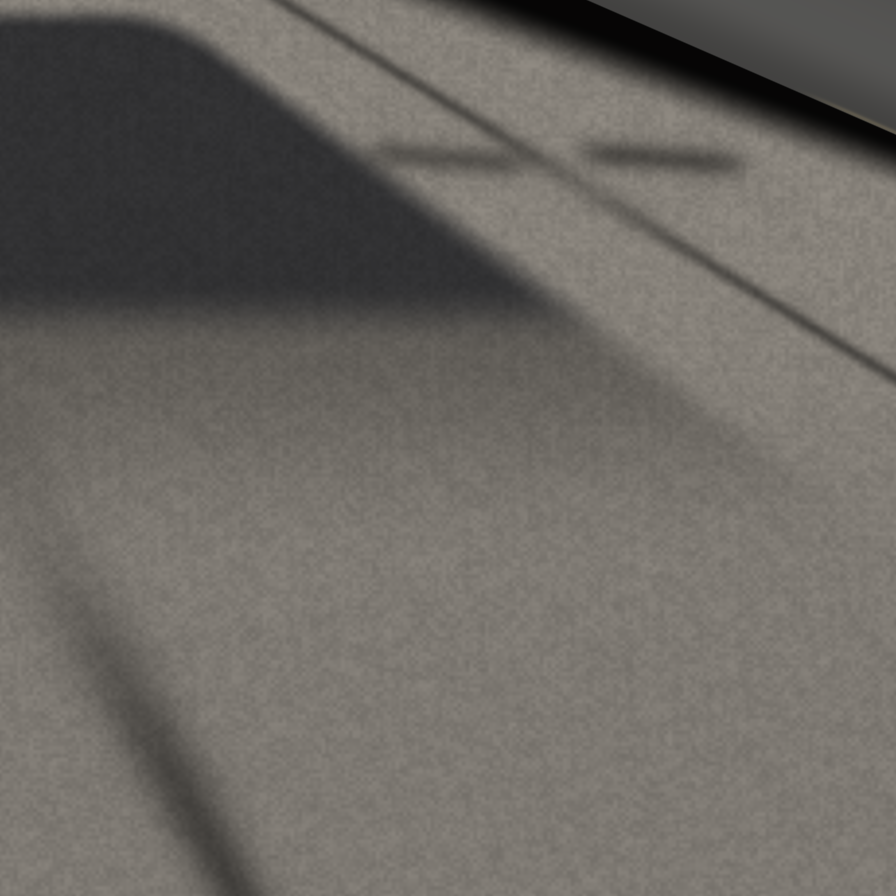
Reproduce this texture procedurally as a WebGL 2 fragment shader.

```glsl
#version 300 es
precision highp float;
// Woven grey carpet in low sunlight, crossed by soft window-frame shadows,
// with the dark underside of a smooth grey body in the upper right corner.
// Shadows are signed line distances with varying blur; value noise adds the pile.

#define LIT_COLOR vec3(0.525, 0.505, 0.475)
#define LOW_COLOR vec3(0.490, 0.472, 0.446)
#define UMBRA_COLOR vec3(0.192, 0.192, 0.198)
#define BLACK_COLOR vec3(0.022, 0.021, 0.020)
#define BODY_COLOR vec3(0.335, 0.332, 0.325)
#define RIM_COLOR vec3(0.42, 0.39, 0.32)
#define GRAIN_SCALE 230.0
#define GRAIN_AMOUNT 0.11
#define STRUT_DEPTH 0.46
#define SEAM_DEPTH 0.42
#define BAR_DEPTH 0.42

uniform vec2 u_resolution;
out vec4 fragColor;

float hash(vec2 p) {
  return fract(sin(dot(p, vec2(127.1, 311.7))) * 43758.5453);
}

float valueNoise(vec2 p) {
  vec2 cell = floor(p), f = fract(p);
  f = f * f * (3.0 - 2.0 * f);
  float low = mix(hash(cell), hash(cell + vec2(1, 0)), f.x);
  float high = mix(hash(cell + vec2(0, 1)), hash(cell + vec2(1, 1)), f.x);
  return mix(low, high, f.y);
}

// Signed distance above the line y = offset + slope * x.
float aboveLine(vec2 p, float offset, float slope) {
  return (p.y - offset - slope * p.x) / sqrt(1.0 + slope * slope);
}

float smoothMax(float a, float b, float k) {
  float h = max(k - abs(a - b), 0.0) / k;
  return max(a, b) + h * h * k * 0.25;
}

float gaussian(float d, float width) {
  return exp(-d * d / (width * width));
}

// Sum of noise octaves, centred on zero.
float carpetGrain(vec2 p) {
  float sum = 0.0, weight = 0.5, scale = GRAIN_SCALE;
  for (int i = 0; i < 3; i++) {
    sum += weight * (valueNoise(p * scale + float(i) * 17.0) - 0.5);
    scale *= 0.5;
    weight *= 0.55;
  }
  return sum;
}

// Large shadow: diagonal right side, rounded top, long fade at the bottom.
vec3 floorLight(vec2 p) {
  vec3 lit = mix(LOW_COLOR, LIT_COLOR, smoothstep(0.25, 0.75, p.y));
  vec3 fading = lit * mix(0.72, 1.0, smoothstep(0.65, 0.36, p.y));
  vec3 shaded = mix(UMBRA_COLOR, fading, smoothstep(0.685, 0.610, p.y));
  float edge = smoothMax(aboveLine(p, 1.1197, -0.731), p.y - 0.983, 0.04);
  float blur = mix(0.026, 0.015, smoothstep(0.6, 1.0, p.y));
  return mix(shaded, lit, smoothstep(-blur, blur, edge));
}

// Transmission of the narrow frame shadows.
float frameShadows(vec2 p) {
  // Strut at the lower left, blurring out as it rises.
  float strut = (p.x - 0.267 + 0.548 * p.y) / 1.14;
  float strutFade = mix(1.0, 0.22, smoothstep(0.05, 0.46, p.y)) * smoothstep(0.68, 0.48, p.y);
  float light = 1.0 - STRUT_DEPTH * strutFade * gaussian(strut, 0.030 + 0.05 * p.y);

  // Thin diagonal seam, faint where it passes the crossbar.
  float seam = aboveLine(p, 1.1922, -0.615);
  float faint = gaussian(p.x - 0.66, 0.09);
  light *= 1.0 - SEAM_DEPTH * (1.0 - 0.5 * faint) * gaussian(seam, 0.0075 + 0.007 * faint);

  // Crossbar in two slightly tilted pieces.
  for (int i = 0; i < 2; i++) {
    float along = p.x - (i == 0 ? 0.500 : 0.740);
    float bar = p.y - 0.823 + 0.08 * along;
    float ends = smoothstep(0.115, 0.055, abs(along));
    light *= 1.0 - BAR_DEPTH * (i == 0 ? 0.85 : 1.0) * ends * gaussian(bar, 0.016);
  }
  return light;
}

void main() {
  vec2 p = gl_FragCoord.xy / u_resolution;
  float pixel = 1.0 / min(u_resolution.x, u_resolution.y);

  // Carpet with its shadows and pile.
  vec3 color = floorLight(p) * frameShadows(p);
  color *= 1.0 + GRAIN_AMOUNT * carpetGrain(p) * 2.0;

  // Contact shadow below the body.
  float contact = aboveLine(p, 1.1838, -0.367);
  color = mix(color, BLACK_COLOR, smoothstep(-0.032, 0.024, contact));

  // Smooth body, darkening toward its lower edge, with a thin rim.
  float body = aboveLine(p, 1.2856, -0.436);
  vec3 bodyColor = BODY_COLOR * mix(0.78, 1.0, smoothstep(0.0, 0.07, body));
  bodyColor *= 1.0 - 0.12 * smoothstep(0.08, 0.22, body);
  float rim = gaussian(body - 0.002, 0.0025) * smoothstep(0.88, 0.96, p.x);
  bodyColor = mix(bodyColor, RIM_COLOR, 0.7 * rim);
  color = mix(color, bodyColor, smoothstep(-pixel, pixel, body));

  fragColor = vec4(color, 1.0);
}
```
